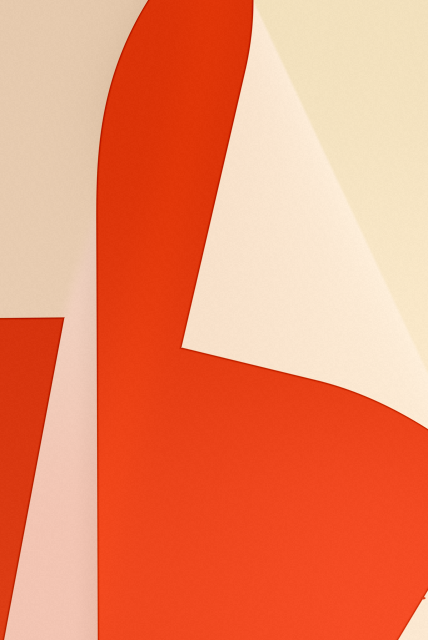
Write a Shadertoy shader that draws this background.

```glsl
float hash(vec2 p) {
    return fract(sin(dot(p, vec2(12.9898, 78.233))) * 43758.5453);
}

// Antialiased coverage of a signed distance, positive inside
float cover(float d) {
    float pixel = 1.0 / iResolution.x;
    return smoothstep(-0.8 * pixel, 0.8 * pixel, d);
}

// Thin dark line along a cut edge
float rim(float d) {
    return exp(-pow(d / 0.003, 2.0));
}

void mainImage(out vec4 fragColor, in vec2 fragCoord) {
    vec2 p = fragCoord / iResolution.xy * vec2(1.0, 1.5);
    float height = p.y / 1.5;

    // Outline of the large red band
    float bandLeft = 0.2285 - 0.0035 * p.y + 0.683 * pow(max(p.y - 0.97, 0.0), 2.7);
    float bandRight = 0.4238 + 0.2303 * (p.y - 0.6855)
                    - 0.7 * pow(max(p.y - 1.334, 0.0), 2.0);
    float bandTop = 0.6855 - 0.243 * (p.x - 0.4238)
                  - 0.76 * pow(max(p.x - 0.74, 0.0), 2.0);
    float notch = min((p.x - bandRight) * 0.974, (p.y - bandTop) * 0.96);
    float corner = (0.93 + 0.6 * p.y - p.x) * 0.857;
    float band = min(min(p.x - bandLeft, -notch), corner);

    // Walls behind the paper
    vec3 leftWall = mix(vec3(0.92, 0.81, 0.71), vec3(0.90, 0.79, 0.68), height);
    leftWall -= 0.035 * exp(-abs(p.x - bandLeft) / 0.05) * smoothstep(0.9, 1.3, p.y);
    vec3 rightWall = mix(vec3(0.98, 0.91, 0.79), vec3(0.95, 0.88, 0.74),
                         smoothstep(0.6, 1.5, p.y));
    vec3 color = mix(leftWall, rightWall, step(0.4, p.x));

    // Pale sheet on the right, brighter toward its folded edge
    float fold = (0.592 + 0.467 * (1.5 - p.y) - p.x) * 0.906;
    vec3 sheet = mix(vec3(0.97, 0.88, 0.79), vec3(0.985, 0.91, 0.82),
                     smoothstep(0.4, 0.9, p.x));
    sheet += vec3(0.01, 0.025, 0.035) * exp(-max(fold, 0.0) / 0.06);
    color = mix(color, sheet, smoothstep(-0.004, 0.006, fold) * step(0.4, p.x));

    // Red block and pink-white sheet on the left
    float seam = p.x - 0.150 - 0.1865 * (p.y - 0.754);
    float blockTop = 0.7545 + 0.01 * p.x - p.y;
    float block = min(-seam, blockTop);
    float upperFold = p.x - 0.150 - 0.32 * (p.y - 0.754);
    vec3 pinkSheet = mix(vec3(0.95, 0.77, 0.70), vec3(0.94, 0.82, 0.75),
                         smoothstep(0.2, 0.95, p.y));
    pinkSheet -= 0.03 * smoothstep(0.06, 0.0, bandLeft - p.x);
    float leftSheet = mix(smoothstep(-0.025, 0.02, upperFold), cover(seam), cover(blockTop));
    color = mix(color, pinkSheet, leftSheet * step(p.x, 0.4));
    vec3 blockRed = mix(vec3(0.87, 0.24, 0.08), vec3(0.84, 0.20, 0.05), p.y / 0.754);
    color = mix(color, blockRed - 0.18 * rim(block), cover(block));

    // Large red band, lit from below
    vec3 red = mix(vec3(0.94, 0.28, 0.12), vec3(0.86, 0.20, 0.03),
                   smoothstep(0.0, 1.25, p.y));
    red += vec3(0.025, 0.02, 0.025) * smoothstep(0.3, 0.9, p.x) * smoothstep(0.8, 0.3, p.y);
    red += vec3(0.02, 0.01, 0.0) * exp(-pow((p.x - bandRight + 0.1) / 0.07, 2.0));
    red -= 0.18 * rim(band);
    color = mix(color, red, cover(band));

    // Small red fleck beside the lower corner
    float fleck = 0.004 - length((p - vec2(0.989, 0.098)) * vec2(0.8, 1.4));
    color = mix(color, vec3(0.85, 0.25, 0.10), cover(fleck));

    // Fine paper grain
    color += 0.014 * (hash(floor(p * 342.0)) - 0.5);
    fragColor = vec4(color, 1.0);
}
```
